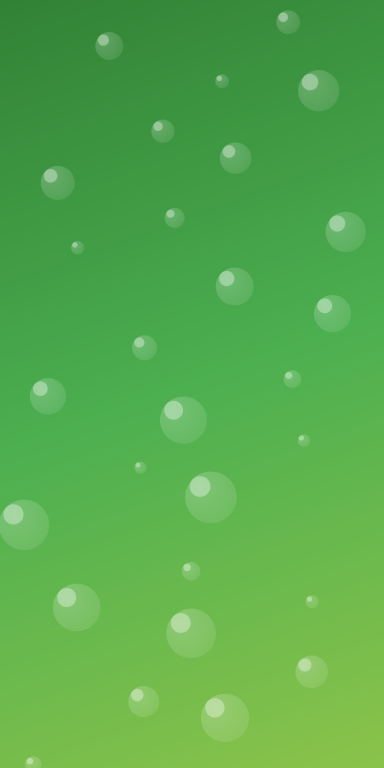
Reproduce this background procedurally as a Shadertoy shader.

```glsl
#define BUBBLE_COUNT 28
#define RADIUS_MIN 0.011
#define RADIUS_MAX 0.069
#define GRADIENT_ANGLE 160.0
#define BODY_ALPHA vec2(0.22, 0.07)
#define GLINT_ALPHA 0.34
#define GLINT_OFFSET vec2(-0.42, 0.42)
#define GLINT_SIZE 0.40
#define DEEP_GREEN vec3(0.195, 0.508, 0.208)
#define LEAF_GREEN vec3(0.298, 0.686, 0.314)
#define LIME_GREEN vec3(0.545, 0.765, 0.290)

// Three random values from one index
vec3 hash31(float n) {
    vec3 q = fract(vec3(n) * vec3(0.1031, 0.1030, 0.0973));
    q += dot(q, q.yzx + 33.33);
    return fract((q.xxy + q.yzz) * q.zyx);
}

// Antialiased coverage of a disc
float disc(vec2 p, float radius, float pixel) {
    return clamp(0.5 + (radius - length(p)) / pixel, 0.0, 1.0);
}

// Slanted three-stop gradient running corner to corner
vec3 backdrop(vec2 p, vec2 size) {
    float angle = radians(GRADIENT_ANGLE);
    vec2 dir = vec2(sin(angle), cos(angle));
    float t = 0.5 + dot(p - 0.5 * size, dir) / dot(size, abs(dir));
    vec3 upper = mix(DEEP_GREEN, LEAF_GREEN, clamp(2.0 * t, 0.0, 1.0));
    return mix(upper, LIME_GREEN, clamp(2.0 * t - 1.0, 0.0, 1.0));
}

// Translucent ball that fades away from its glint
vec3 addBubble(vec3 color, vec2 p, float radius, float pixel) {
    vec2 fromGlint = p - GLINT_OFFSET * radius;
    float fade = clamp(length(fromGlint) / (2.0 * radius), 0.0, 1.0);
    float body = mix(BODY_ALPHA.x, BODY_ALPHA.y, fade);
    color = mix(color, vec3(1.0), body * disc(p, radius, pixel));
    float glint = disc(fromGlint, GLINT_SIZE * radius, pixel);
    return mix(color, vec3(1.0), GLINT_ALPHA * glint);
}

void mainImage(out vec4 fragColor, in vec2 fragCoord) {
    // One unit is the canvas width
    float pixel = 1.0 / iResolution.x;
    vec2 p = fragCoord * pixel;
    vec2 size = iResolution.xy * pixel;
    vec3 color = backdrop(p, size);

    // Rows are stratified and columns follow the golden ratio, both jittered
    for (int i = 0; i < BUBBLE_COUNT; i++) {
        float n = float(i);
        vec3 rnd = hash31(n + 7.0);
        float column = fract(n * 0.618 + 0.25 * rnd.x);
        float row = (n + rnd.y) / float(BUBBLE_COUNT);
        float radius = mix(RADIUS_MIN, RADIUS_MAX, rnd.z);
        vec2 center = vec2(mix(0.04, 0.92, column), row * size.y);
        color = addBubble(color, p - center, radius, pixel);
    }

    fragColor = vec4(color, 1.0);
}
```
